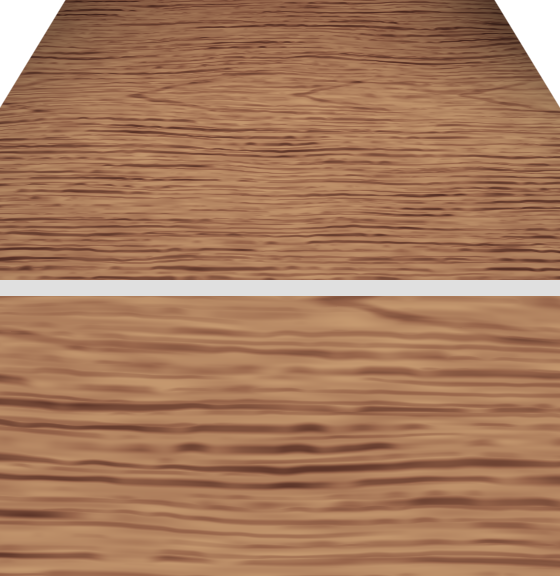
Top, the full canvas; bottom, a detail of the centre.
This texture is drawn by a WebGL 2 fragment shader. Its source:

```glsl
#version 300 es
precision highp float;
// Oak board receding in perspective, with dashed pores and pointed growth arches, on white.
uniform vec2 u_resolution;
out vec4 fragColor;

float hash(vec2 p) {
    vec3 q = fract(p.xyx * 0.1031);
    q += dot(q, q.yzx + 33.33);
    return fract((q.x + q.y) * q.z);
}

float noise(vec2 p) {
    vec2 i = floor(p), f = fract(p);
    f = f * f * (3.0 - 2.0 * f);
    return mix(mix(hash(i), hash(i + vec2(1, 0)), f.x),
               mix(hash(i + vec2(0, 1)), hash(i + vec2(1, 1)), f.x), f.y);
}

// One strand of wood, shifted so that neighbouring strands never line up
float strand(float x, float row) {
    x += 20.0 * hash(vec2(row, 7.0));
    float f = fract(x);
    return mix(hash(vec2(floor(x), row)), hash(vec2(floor(x) + 1.0, row)),
               f * f * (3.0 - 2.0 * f));
}

float fibre(float x, float y) {
    float f = fract(y);
    return mix(strand(x, floor(y)), strand(x, floor(y) + 1.0), f * f * (3.0 - 2.0 * f));
}

// Thin ragged lines, one in each row, broken into dashes
float poreLines(float x, float y) {
    float row = floor(y);
    float rough = strand(x * 34.0, row + 300.0);
    float centre = 0.5 + 0.26 * (strand(x * 5.0, row + 100.0) - 0.5) + 0.14 * (rough - 0.5);
    float thick = 0.10 + 0.20 * strand(x * 9.0, row + 200.0);
    float strength = 0.70 * strand(x * 3.2, row) + 0.30 * rough;
    return (1.0 - smoothstep(thick * 0.3, thick + 0.10, abs(fract(y) - centre)))
         * smoothstep(0.22, 0.72, strength);
}

void main() {
    vec2 p = gl_FragCoord.xy / u_resolution.y;
    float side = p.x - 0.5 * u_resolution.x / u_resolution.y;

    // Board plane: u runs along the grain, v away from the viewer
    float halfWidth = 0.766 + 0.608 * (1.0 - p.y);
    float u = side / halfWidth;
    float v = -log(halfWidth);

    // Gentle bending of the grain, fanning out around the arches
    float s = v - 0.028 + 0.006 * (noise(vec2(u * 3.0, 4.0)) - 0.5);
    float band = exp(-s * s / 0.0016);
    float row = 78.0 * (v - 0.3 * s * u * band) + 200.0
              + 1.5 * noise(vec2(u * 1.5 + 9.0, v * 8.0 + 20.0))
              + 0.5 * noise(vec2(u * 5.0 + 40.0, v * 25.0 + 30.0));

    // Dark pores: main lines and a fainter, closer set
    float patches = noise(vec2(u * 2.5 + 12.0, v * 22.0 + 50.0));
    float dash = poreLines(u, row) * (0.65 + 0.6 * patches);
    float minor = poreLines(u * 1.4 + 30.0, row * 1.63 + 400.0);
    dash = max(dash, 0.55 * minor) * (1.0 - 0.5 * band);

    // Nested arches with their tips to the left
    float reach = 9.0 * (sqrt(s * s + 0.000006) - 0.0024);
    float ragged = 0.05 * (noise(vec2(u * 22.0 + 60.0, v * 150.0 + 90.0)) - 0.5);
    float gap = abs(fract((u - reach - 0.072 + ragged) / 0.61 + 0.5) - 0.5) * 0.61;
    float arch = (1.0 - smoothstep(0.008, 0.048, gap)) * exp(-s * s / 0.0014);
    arch *= 0.55 + 0.45 * strand(u * 14.0 + 30.0, floor(row) + 40.0);

    // Tone from dark pore through red brown to pale wood
    float fine = fibre(u * 16.0 + 70.0, row * 3.4 + 500.0);
    float cloud = noise(vec2(u * 2.0 + 5.0, v * 12.0 + 70.0));
    float tone = 0.84 + 0.30 * (fine - 0.5) + 0.16 * (cloud - 0.5);
    tone -= 0.66 * dash + 0.50 * arch;
    tone = clamp(tone, 0.0, 1.05);
    vec3 wood = tone < 0.5
        ? mix(vec3(0.35, 0.195, 0.15), vec3(0.60, 0.40, 0.295), tone * 2.0)
        : mix(vec3(0.60, 0.40, 0.295), vec3(0.765, 0.59, 0.43), tone * 2.0 - 1.0);

    // Light falls off toward the far edge and its corners
    float far = smoothstep(0.60, 1.0, p.y);
    float rim = pow(abs(u), 3.0);
    wood *= 1.0 - 0.15 * far - 0.09 * rim
          - (u > 0.0 ? 0.26 : 0.14) * rim * smoothstep(0.45, 1.0, p.y);
    wood *= mix(vec3(1.0), vec3(1.0, 0.95, 0.95), far);

    // Slanted board edges
    float pixel = 1.0 / u_resolution.y;
    float cover = smoothstep(-pixel, pixel, halfWidth - abs(side));
    fragColor = vec4(mix(vec3(1.0), wood, cover), 1.0);
}
```
